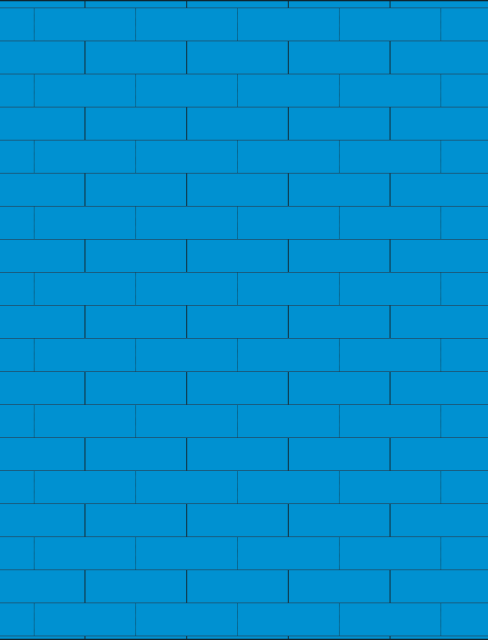
Write a Shadertoy shader that draws this pattern.

```glsl
// All lengths are fractions of the canvas height.
const vec2  BRICK        = vec2(0.1589, 0.05165);
const vec2  ORIGIN       = vec2(0.0533, 0.0063);
const float BED_WIDTH    = 0.00090;
const float STRONG_WIDTH = 0.00175;
const float FAINT_WIDTH  = 0.00075;
const float EDGE_WIDTH   = 0.0020;
const float WEAR         = 0.22;
const vec3  BLUE         = vec3(0.0, 0.57, 0.82);
const vec3  BED_INK      = vec3(0.16, 0.22, 0.28);
const vec3  JOINT_INK    = vec3(0.06, 0.22, 0.29);
const vec3  EDGE_INK     = vec3(0.06, 0.14, 0.18);

// Signed distance to the nearest multiple of a period
float nearest(float x, float period) {
    return x - period * floor(x / period + 0.5);
}

// Share of a pixel covered by a line, exact even for hairlines
float lineCover(float d, float width, float pixel) {
    float h = 0.5 * width;
    return (clamp(d + 0.5 * pixel, -h, h) - clamp(d - 0.5 * pixel, -h, h)) / pixel;
}

// Layered sines that thin the ink along a joint
float inkWear(float along, float seed) {
    float s = sin(along * 310.0 + seed * 2.3) + 0.6 * sin(along * 733.0 + seed * 5.1);
    return 1.0 - WEAR * (0.5 + 0.3 * s);
}

void mainImage(out vec4 fragColor, in vec2 fragCoord) {
    float pixel = 1.0 / iResolution.y;
    vec2 p = fragCoord * pixel;
    vec2 q = p - ORIGIN;

    // Running bond: odd courses shift by half a brick and have stronger joints
    float course = floor(q.y / BRICK.y);
    float odd = mod(course, 2.0);
    float x = q.x - 0.5 * odd * BRICK.x;
    float column = floor(x / BRICK.x + 0.5);

    // Upright joints, with wear on the faint ones
    float joint = lineCover(nearest(x, BRICK.x), mix(FAINT_WIDTH, STRONG_WIDTH, odd), pixel);
    joint *= mix(inkWear(p.y, column + 3.0 * course), 1.0, odd);
    vec3 color = mix(BLUE, JOINT_INK, joint);

    // Level joints between courses
    float bed = lineCover(nearest(q.y, BRICK.y), BED_WIDTH, pixel);
    color = mix(color, BED_INK, bed);

    // Dark rules along the top and bottom edges
    float edge = lineCover(min(p.y, 1.0 - p.y), 2.0 * EDGE_WIDTH, pixel);
    color = mix(color, EDGE_INK, edge);

    fragColor = vec4(color, 1.0);
}
```
